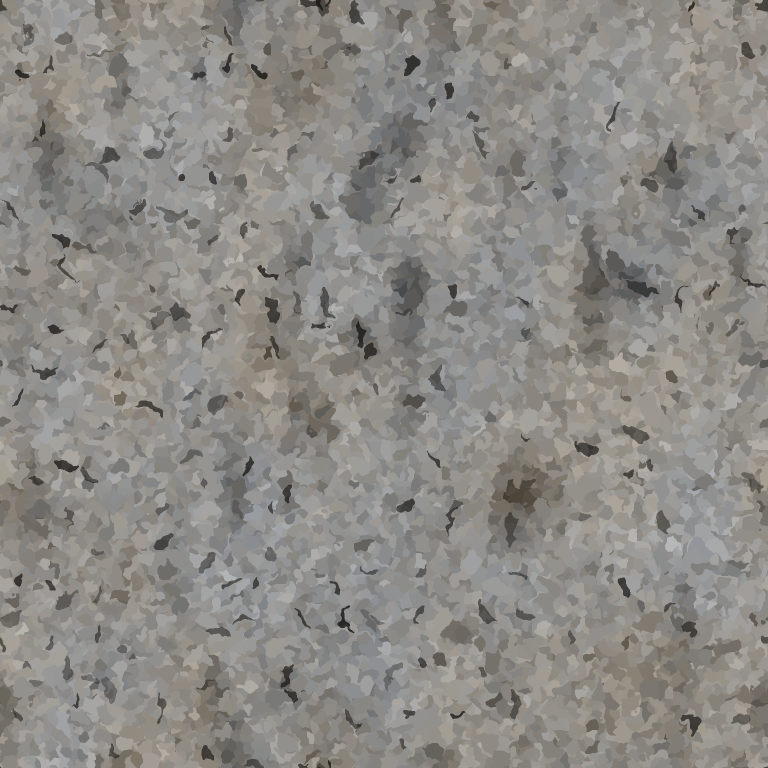
Give the GLSL for this texture, as a WebGL 1 fragment shader.

```glsl
precision highp float;
// Weathered grey stone: flat, ragged mineral grains with dark curved pits.
// Warped Voronoi cells of two sizes take one colour each from wrapping noise;
// sparse bent ellipses cut the pits. Every lattice wraps, so the tile repeats.

uniform vec2 u_resolution;

#define FINE_GRAINS 88.0
#define COARSE_GRAINS 54.0
#define COARSE_SHARE 0.36
#define RAGGEDNESS 0.0085
#define BASE_TONE 0.568
#define GRAIN_CONTRAST 0.088
#define STREAK_DEPTH 0.13
#define STAIN_DEPTH 0.20
#define PIT_GRID 19.0
#define PIT_CHANCE 0.78
#define TINT_STRENGTH 0.062

float hash(vec2 p) {
  return fract(sin(dot(p, vec2(127.1, 311.7))) * 43758.5453);
}

vec2 hash2(vec2 p) {
  return vec2(hash(p), hash(p + 37.3));
}

vec2 wrapCell(vec2 cell, vec2 period) {
  return cell - period * floor((cell + 0.5) / period);
}

// Value noise over the unit tile with a whole number of cells per axis.
float noise(vec2 uv, vec2 cells) {
  vec2 p = uv * cells;
  vec2 i = floor(p);
  vec2 f = p - i;
  f = f * f * (3.0 - 2.0 * f);
  vec2 lo = wrapCell(i, cells);
  vec2 hi = wrapCell(i + 1.0, cells);
  vec2 salt = cells * 0.37;
  float bottom = mix(hash(lo + salt), hash(vec2(hi.x, lo.y) + salt), f.x);
  float top = mix(hash(vec2(lo.x, hi.y) + salt), hash(hi + salt), f.x);
  return mix(bottom, top, f.y);
}

vec2 raggedOffset(vec2 uv) {
  vec2 broad = vec2(noise(uv, vec2(97.0)), noise(uv, vec2(101.0)));
  vec2 fine = vec2(noise(uv, vec2(191.0)), noise(uv, vec2(197.0)));
  return (broad - 0.5 + 0.6 * (fine - 0.5)) * RAGGEDNESS;
}

// Nearest grain, each stretched along its own axis: xy = site, zw = cell id.
vec4 nearestGrain(vec2 uv, float count) {
  vec2 p = uv * count;
  vec2 base = floor(p);
  float best = 100.0;
  vec4 grain = vec4(0.0);
  for (int y = -1; y <= 1; y++) {
    for (int x = -1; x <= 1; x++) {
      vec2 cell = base + vec2(float(x), float(y));
      vec2 id = wrapCell(cell, vec2(count)) + count;
      vec2 site = cell + hash2(id);
      float angle = 6.2832 * hash(id + 71.9);
      vec2 axis = vec2(cos(angle), sin(angle));
      vec2 d = p - site;
      float reach = length(vec2(dot(d, axis) * 0.75, dot(d, vec2(-axis.y, axis.x)) * 1.3));
      if (reach < best) {
        best = reach;
        grain = vec4(site / count, id);
      }
    }
  }
  return grain;
}

vec3 grainColor(vec2 site, vec2 id) {
  float jitter = hash(id + 5.1) + hash(id + 11.7) + hash(id + 23.9) - 1.5;
  float tone = BASE_TONE + GRAIN_CONTRAST * jitter;
  tone += 0.07 * (noise(site, vec2(7.0)) - 0.5);
  // Vertical weather streaks, local stains and a few single dark grains.
  tone -= STREAK_DEPTH * smoothstep(0.62, 0.95, noise(site, vec2(26.0, 9.0)));
  float stain = 0.65 * noise(site, vec2(15.0, 11.0)) + 0.35 * noise(site, vec2(6.0, 5.0));
  tone -= STAIN_DEPTH * smoothstep(0.68, 0.92, stain);
  tone -= 0.14 * step(0.955, hash(id + 47.2));
  // Tint runs from blue grey to brown.
  float warmth = 0.7 * noise(site, vec2(12.0, 8.0)) + 0.4 * hash(id + 59.4) - 0.43;
  return vec3(tone) + TINT_STRENGTH * warmth * vec3(0.8, 0.0, -1.1);
}

// Brightness factor of the pits: 1 outside, small inside.
float pitShade(vec2 uv) {
  vec2 p = uv * PIT_GRID;
  vec2 base = floor(p);
  float shade = 1.0;
  for (int y = -1; y <= 1; y++) {
    for (int x = -1; x <= 1; x++) {
      vec2 cell = base + vec2(float(x), float(y));
      vec2 id = wrapCell(cell, vec2(PIT_GRID)) + 211.0;
      if (hash(id) < PIT_CHANCE * noise((cell + 0.5) / PIT_GRID, vec2(5.0))) {
        vec2 d = p - cell - hash2(id + 3.3);
        float angle = 3.1416 * hash(id + 8.8);
        float c = cos(angle);
        float s = sin(angle);
        vec2 q = vec2(c * d.x + s * d.y, c * d.y - s * d.x);
        q.x += 3.5 * (hash(id + 13.1) - 0.5) * q.y * q.y;
        float width = mix(0.045, 0.17, pow(hash(id + 17.7), 2.0));
        float extent = mix(0.13, 0.40, hash(id + 29.5));
        float depth = mix(0.32, 0.72, hash(id + 31.6));
        if (length(q / vec2(width, extent)) < 1.0) shade = min(shade, depth);
      }
    }
  }
  return shade;
}

vec3 stone(vec2 uv) {
  vec2 warped = uv + raggedOffset(uv);
  vec4 grain = nearestGrain(warped, COARSE_GRAINS);
  if (hash(grain.zw + 83.0) > COARSE_SHARE) grain = nearestGrain(warped, FINE_GRAINS);
  return grainColor(grain.xy, grain.zw) * pitShade(warped);
}

void main() {
  // Four samples per pixel smooth the hard grain edges.
  vec3 sum = vec3(0.0);
  for (int k = 0; k < 4; k++) {
    float row = floor(float(k) / 2.0);
    vec2 offset = vec2(float(k) - 2.0 * row, row) * 0.5 - 0.25;
    sum += stone((gl_FragCoord.xy + offset) / u_resolution);
  }
  gl_FragColor = vec4(sum * 0.25 + vec3(0.005, 0.0, -0.011), 1.0);
}
```
